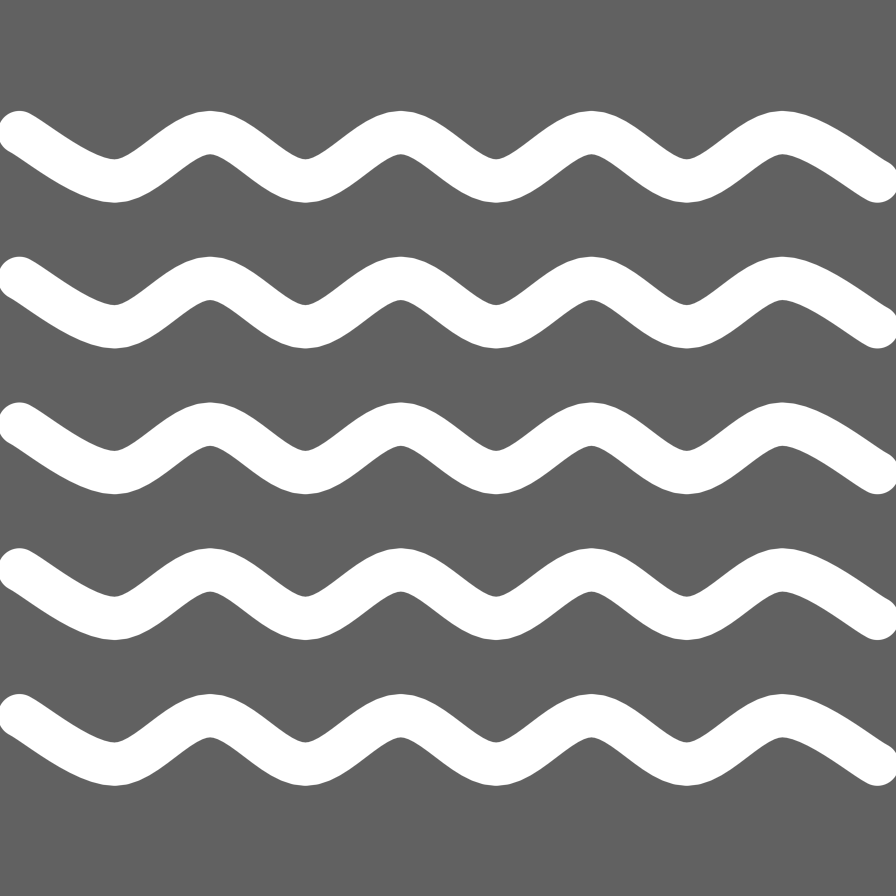
Write a WebGL 2 fragment shader that draws this pattern.

```glsl
#version 300 es
precision highp float;

// Five stacked wavy strokes with round caps on a flat grey ground.
// Each wave is a spline through alternating crests and troughs; the stroke
// is the distance to short chords of the spans nearest the pixel.

uniform vec2 u_resolution;
out vec4 outColor;

const vec3 GROUND_COLOR = vec3(0.38);
const vec3 STROKE_COLOR = vec3(1.0);

const float ROW_COUNT = 5.0;
const float ROW_SPACING = 0.1627;
const float MIDDLE_ROW_Y = 0.4996;

const int SPAN_COUNT = 9;           // crest-to-trough spans per wave
const float SPAN_WIDTH = 0.1064;
const float WAVE_LEFT = 0.0217;
const float AMPLITUDE = 0.0271;
const float HALF_STROKE = 0.0241;

const int CHORDS_PER_SPAN = 12;
const float END_TANGENT = 0.5;      // slackens the two outermost ends

float segmentDistance(vec2 p, vec2 a, vec2 b) {
    vec2 ap = p - a;
    vec2 ab = b - a;
    return length(ap - ab * clamp(dot(ap, ab) / dot(ab, ab), 0.0, 1.0));
}

// Hermite point on a span: flat at inner knots, sloping at the wave's ends.
vec2 wavePoint(int span, float t) {
    vec2 startTangent = span == 0 ? vec2(END_TANGENT) : vec2(1.0, 0.0);
    vec2 endTangent = span == SPAN_COUNT - 1 ? vec2(END_TANGENT) : vec2(1.0, 0.0);
    float s = 1.0 - t;
    vec2 q = vec2(t * t * (3.0 - 2.0 * t))
           + startTangent * (t * s * s)
           - endTangent * (t * t * s);
    float direction = span % 2 == 0 ? -1.0 : 1.0;
    return vec2(WAVE_LEFT + (float(span) + q.x) * SPAN_WIDTH,
                direction * AMPLITUDE * (2.0 * q.y - 1.0));
}

// Only the span under the pixel and its neighbours can be closest.
float waveDistance(vec2 p) {
    int nearest = int(floor((p.x - WAVE_LEFT) / SPAN_WIDTH));
    float closest = 1.0;
    for (int offset = -1; offset <= 1; offset++) {
        int span = clamp(nearest + offset, 0, SPAN_COUNT - 1);
        vec2 previous = wavePoint(span, 0.0);
        for (int i = 1; i <= CHORDS_PER_SPAN; i++) {
            vec2 next = wavePoint(span, float(i) / float(CHORDS_PER_SPAN));
            closest = min(closest, segmentDistance(p, previous, next));
            previous = next;
        }
    }
    return closest;
}

void main() {
    vec2 p = gl_FragCoord.xy / u_resolution;
    float pixel = 1.0 / min(u_resolution.x, u_resolution.y);

    // Fold into the nearest row
    float lastRow = 0.5 * (ROW_COUNT - 1.0);
    float row = clamp(round((p.y - MIDDLE_ROW_Y) / ROW_SPACING), -lastRow, lastRow);
    p.y -= MIDDLE_ROW_Y + row * ROW_SPACING;

    // Smooth-edged stroke
    float edge = waveDistance(p) - HALF_STROKE;
    float coverage = 1.0 - smoothstep(-0.7 * pixel, 0.7 * pixel, edge);
    outColor = vec4(mix(GROUND_COLOR, STROKE_COLOR, coverage), 1.0);
}
```
